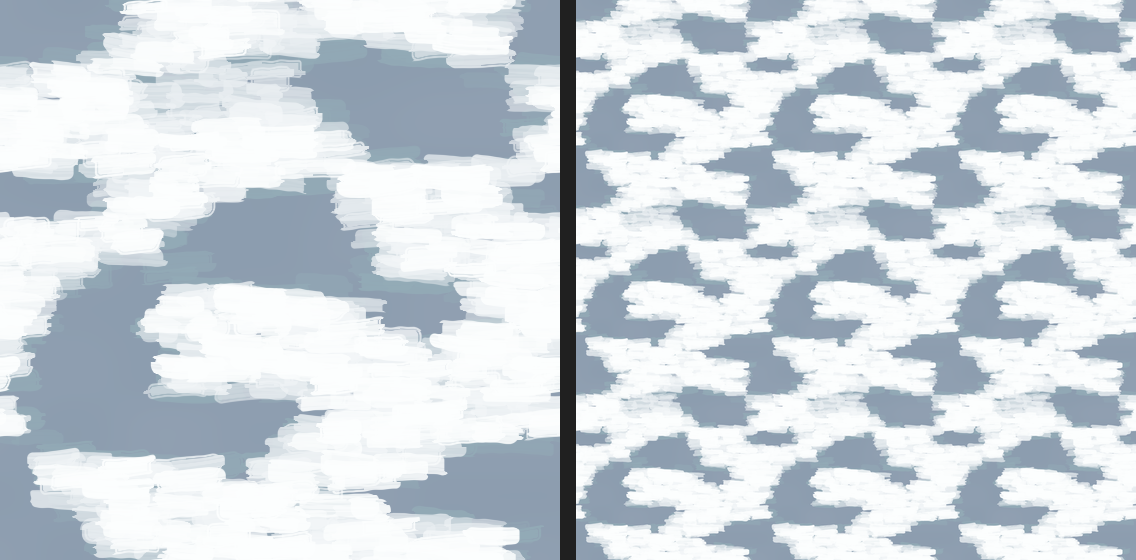
Left, the tile; right, the same tile 3 across and 3 down.
A Shadertoy shader for this texture:

```glsl
vec4 hash4(vec2 p) {
    vec4 q = fract(p.xyxy * vec4(0.1031, 0.1030, 0.0973, 0.1099));
    q += dot(q, q.wzxy + 33.33);
    return fract((q.xxyz + q.yzzw) * q.zywx);
}

// Exact wrap of whole numbers, safe against rounding in the division
vec2 wrap(vec2 cell, vec2 period) {
    return cell - period * floor((cell + 0.5) / period);
}

// Value noise that wraps after a whole period
float noise(vec2 p, vec2 period) {
    vec2 i = floor(p), f = fract(p);
    f = f * f * (3.0 - 2.0 * f);
    float a = hash4(wrap(i, period)).x;
    float b = hash4(wrap(i + vec2(1, 0), period)).x;
    float c = hash4(wrap(i + vec2(0, 1), period)).x;
    float d = hash4(wrap(i + vec2(1, 1), period)).x;
    return mix(mix(a, b, f.x), mix(c, d, f.x), f.y);
}

float wave(vec2 p, vec2 repeats, float phase) {
    return sin(6.2831853 * (dot(p, repeats) + phase));
}

// Cloud density: warped waves, about zero mean and unit deviation
float cloudField(vec2 p) {
    p += 0.09 * (vec2(noise(p * 4.0, vec2(4)), noise(p * 4.0 + 0.5, vec2(4))) - 0.5);
    float sum = wave(p, vec2(1, 3), 0.12) + 0.9 * wave(p, vec2(2, -3), 0.47)
              + 0.8 * wave(p, vec2(2, 2), 0.81) + 0.6 * wave(p, vec2(-1, 4), 0.33)
              + 0.8 * wave(p, vec2(1, -1), 0.64);
    return sum / 1.3 + 1.2 * (noise(p * vec2(7, 11), vec2(7, 11)) - 0.5);
}

// One coat of short sideways brush strokes wherever the field is dense enough
vec3 paintCoat(vec3 color, vec3 paint, vec2 uv, float coat, vec2 threshold, vec2 opacity) {
    vec2 grid = vec2(10, 40);
    vec2 home = floor(uv * grid);
    for (int y = -2; y <= 2; y++)
    for (int x = -1; x <= 1; x++) {
        vec2 cell = home + vec2(x, y);
        vec2 id = wrap(cell, grid) + coat * vec2(57, 83);
        vec4 place = hash4(id), style = hash4(id + 211.0);
        vec2 center = (cell + place.xy) / grid;
        vec2 size = vec2(mix(0.04, 0.078, place.z), mix(0.012, 0.023, place.w));

        // Stroke space, slightly tilted and bowed
        vec2 q = uv - center;
        q.y -= (style.x - 0.5) * 0.22 * q.x + (style.y - 0.5) * 2.2 * q.x * q.x;
        if (abs(q.x) > size.x + 0.01 || abs(q.y) > size.y + 0.003) continue;

        // Some clouds get thinner coats than others
        float limit = threshold.x + threshold.y * (noise(center * 4.0 + 0.3, vec2(4)) - 0.5);
        vec2 reach = vec2(size.x * 0.7, 0);
        if (min(cloudField(center - reach), cloudField(center + reach)) < limit) continue;

        // Ragged bristle ends on a rounded box
        float seed = floor(style.z * 400.0);
        float side = q.x > 0.0 ? 31.0 : 0.0;
        float bristle = noise(vec2(q.y * 150.0 + 50.0, seed + side), vec2(997));
        vec2 extent = size - vec2(0.008 * smoothstep(0.35, 0.65, bristle), 0);
        float corner = size.y * mix(0.3, 0.95, style.w);
        vec2 e = abs(q) - extent + corner;
        float d = length(max(e, 0.0)) + min(max(e.x, e.y), 0.0) - corner;
        d += 0.0025 * (noise(vec2(q.x * 60.0 + 50.0, seed), vec2(997)) - 0.5);

        // Streaks along the stroke and a thin dry line inside its rim
        float streak = noise(vec2(q.x * 14.0 + 50.0, q.y * 380.0 + seed), vec2(997));
        float rim = 1.0 - smoothstep(0.0006, 0.0018, abs(d + 0.0045));
        rim *= step(0.6, style.x) * smoothstep(0.4, 0.7, bristle);
        float alpha = mix(opacity.x, opacity.y, style.y);
        alpha *= mix(0.9, 1.0, smoothstep(0.2, 0.6, streak)) * (1.0 - 0.6 * rim);
        color = mix(color, paint, alpha * (1.0 - smoothstep(-0.0013, 0.0013, d)));
    }
    return color;
}

void mainImage(out vec4 fragColor, in vec2 fragCoord) {
    vec2 uv = fract(fragCoord / iResolution.xy + vec2(0.536, 0.33));

    // Slate sky with soft mottling
    float mottle = noise(uv * vec2(6, 9), vec2(6, 9)) - 0.5;
    vec3 color = vec3(0.557, 0.62, 0.69) + mottle * vec3(0.02, 0.012, 0.012);

    // Teal halo, pale underpaint, then two coats of white
    color = paintCoat(color, vec3(0.575, 0.67, 0.715), uv, 1.0, vec2(-0.76, 0.0), vec2(0.4, 0.95));
    color = paintCoat(color, vec3(0.915, 0.934, 0.946), uv, 2.0, vec2(-0.47, 0.0), vec2(0.6, 0.97));
    color = paintCoat(color, vec3(0.955, 0.967, 0.974), uv, 3.0, vec2(-0.22, 0.7), vec2(0.4, 0.85));
    color = paintCoat(color, vec3(0.988, 0.995, 0.995), uv, 4.0, vec2(-0.1, 1.1), vec2(0.8, 1.0));
    fragColor = vec4(color, 1.0);
}
```
